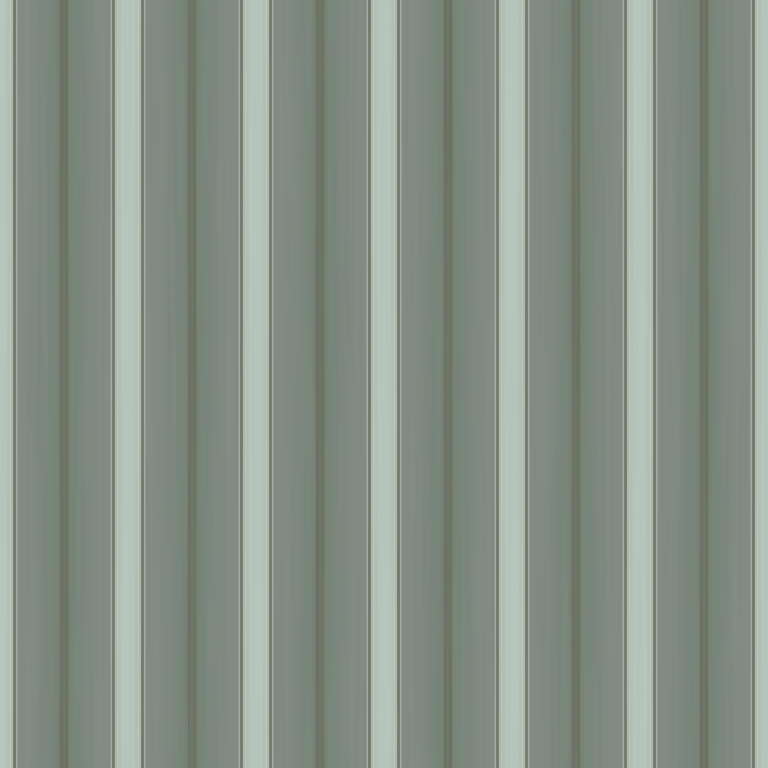
This pattern is drawn by a WebGL 2 fragment shader. Its source:

```glsl
#version 300 es
precision highp float;

uniform vec2 u_resolution;
out vec4 outColor;

const float REPEATS = 6.0;

const vec3 GREY  = vec3(0.512, 0.541, 0.520);
const vec3 SAGE  = vec3(0.474, 0.523, 0.477);
const vec3 OLIVE = vec3(0.415, 0.438, 0.375);
const vec3 SHADE = vec3(0.430, 0.470, 0.425);
const vec3 MIST  = vec3(0.715, 0.768, 0.730);
const vec3 CREAM = vec3(0.725, 0.758, 0.690);
const vec3 PALE  = vec3(0.670, 0.710, 0.660);

// Random unit gradient for a lattice cell, wrapped to the period
vec2 cellGradient(vec2 cell, vec2 period) {
    vec2 p = mod(cell, period);
    vec3 q = fract(vec3(p.xyx) * vec3(0.1031, 0.1030, 0.0973));
    q += dot(q, q.yzx + 33.33);
    float angle = 6.28319 * fract((q.x + q.y) * q.z);
    return vec2(cos(angle), sin(angle));
}

// Gradient noise that repeats after a whole number of cells
float gradientNoise(vec2 p, vec2 period) {
    vec2 i = floor(p);
    vec2 f = p - i;
    vec2 u = f * f * f * (f * (f * 6.0 - 15.0) + 10.0);
    vec2 e = vec2(1.0, 0.0);
    float a = dot(cellGradient(i, period), f);
    float b = dot(cellGradient(i + e.xy, period), f - e.xy);
    float c = dot(cellGradient(i + e.yx, period), f - e.yx);
    float d = dot(cellGradient(i + e.xx, period), f - e.xx);
    return mix(mix(a, b, u.x), mix(c, d, u.x), u.y);
}

// Coverage of the strip |x - center| < halfWidth with soft edges
float band(float x, float center, float halfWidth, float soft) {
    return 1.0 - smoothstep(-soft, soft, abs(x - center) - halfWidth);
}

// Bell-shaped line profile
float glow(float x, float center, float width) {
    float t = (x - center) / width;
    return exp(-t * t);
}

// Grey panel turning sage toward the fold, with a double dark crease
vec3 panel(float d, float soft) {
    vec3 color = mix(GREY, SAGE, smoothstep(0.20, 0.42, d));
    color = mix(color, OLIVE, 0.45 * glow(d, 0.5, 0.045));
    color = mix(color, OLIVE, 0.55 * band(d, 0.5, 0.027, soft));
    return mix(color, OLIVE * 0.94, 0.6 * band(d, 0.475, 0.006, soft));
}

// Pale ribbon: misty core, cream borders, shadow groove, thin outer line
vec3 ribbon(vec3 base, float d, float soft) {
    vec3 color = mix(base, PALE, 0.85 * band(d, 0.130, 0.006, soft));
    color = mix(color, SHADE, 0.9 * band(d, 0.113, 0.011, soft));
    color = mix(color, CREAM, band(d, 0.0, 0.101, soft));
    color = mix(color, PALE, 0.7 * band(d, 0.094, 0.007, soft));
    color = mix(color, MIST, band(d, 0.0, 0.061, soft));
    return mix(color, PALE, 0.5 * band(d, 0.062, 0.005, soft));
}

// Faint vertical fibres at two scales
float fibres(vec2 uv) {
    vec2 fine = vec2(180.0, 3.0);
    vec2 broad = vec2(66.0, 2.0);
    return 0.65 * gradientNoise(uv * fine, fine)
         + 0.35 * gradientNoise(uv * broad + 0.37, broad);
}

void main() {
    vec2 uv = gl_FragCoord.xy / u_resolution;

    // Distance from the nearest ribbon center, in repeats (0 to 0.5)
    float d = abs(fract(uv.x * REPEATS + 0.5) - 0.5);
    float soft = max(0.8 * REPEATS / u_resolution.x, 0.004);

    vec3 color = ribbon(panel(d, soft), d, soft);
    color += 0.022 * fibres(uv);

    outColor = vec4(clamp(color, 0.0, 1.0), 1.0);
}
```
